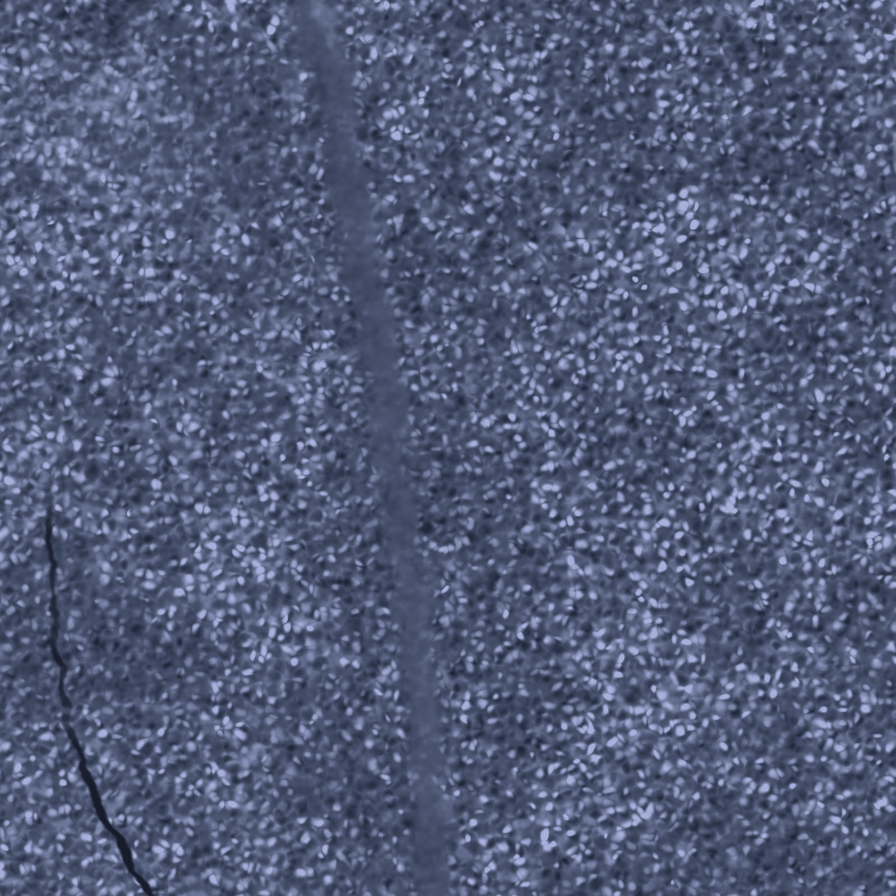
Write a three.js fragment shader that draws this texture.

```glsl
// Draws blue-grey weathered asphalt with pale grit, a smooth tar seam and a crack.
varying vec2 vUv;

const vec3 DEEP_COLOR = vec3(0.11, 0.145, 0.215);
const vec3 BASE_COLOR = vec3(0.29, 0.33, 0.44);
const vec3 PALE_COLOR = vec3(0.65, 0.69, 0.86);
const vec3 CRACK_COLOR = vec3(0.09, 0.11, 0.17);
const float GRIT_CELLS = 64.0;     // grain cells across the canvas
const float GRIT_LIGHT = 1.0;      // brightness of the grains
const float GRIT_SHADE = 0.8;      // darkness of the gaps beside them
const float BED_TONE = 0.04;       // tone of the binder between grains
const float BED_CONTRAST = 0.85;
const float WEAR_CONTRAST = 0.55;  // broad light and dark patches
const float SEAM_HALF_WIDTH = 0.020;
const float SEAM_TONE = -0.10;
const float CRACK_TOP = 0.447;

float hash(vec2 p) {
  vec3 q = fract(vec3(p.xyx) * 0.1031);
  q += dot(q, q.yzx + 33.33);
  return fract((q.x + q.y) * q.z);
}

vec2 hash2(vec2 p) {
  return vec2(hash(p), hash(p + 57.3));
}

float noise(vec2 p) {
  vec2 i = floor(p);
  vec2 f = fract(p);
  f = f * f * (3.0 - 2.0 * f);
  float low = mix(hash(i), hash(i + vec2(1.0, 0.0)), f.x);
  float high = mix(hash(i + vec2(0.0, 1.0)), hash(i + 1.0), f.x);
  return mix(low, high, f.y);
}

float fbm(vec2 p) {
  return 0.55 * noise(p) + 0.3 * noise(p * 2.1 + 11.7) + 0.15 * noise(p * 4.3 + 5.1);
}

// Scattered oval grains: x is their light, y the shade at their side.
vec2 gritLayer(vec2 p, float seed) {
  vec2 cell = floor(p);
  vec2 result = vec2(0.0);
  for (int j = -1; j <= 1; j++) {
    for (int i = -1; i <= 1; i++) {
      vec2 id = cell + vec2(float(i), float(j));
      vec2 key = id + seed;
      vec2 shape = hash2(key + 19.1);
      vec2 power = hash2(key + 83.7);
      vec2 offset = p - id - 0.5 - 0.85 * (hash2(key) - 0.5);
      float angle = 6.2832 * hash(key + 41.9);
      vec2 axis = vec2(cos(angle), sin(angle));
      vec2 size = mix(0.25, 0.42, shape.x) * vec2(1.0 + 0.5 * shape.y, 1.0 - 0.15 * shape.y);
      vec2 local = vec2(dot(offset, axis), dot(offset, vec2(-axis.y, axis.x)));
      float grain = smoothstep(1.35, 0.2, length(local / size));
      float shade = smoothstep(1.5, 0.2, length((offset - vec2(0.22, -0.3)) / size.x));
      result.x = max(result.x, grain * pow(power.x, 1.5));
      result.y = max(result.y, shade * power.y);
    }
  }
  return result;
}

// Soft band around a vertical path, with given distance and half width.
float band(float dist, float halfWidth, float blur) {
  return smoothstep(halfWidth + blur, halfWidth - blur, abs(dist));
}

void main() {
  vec2 uv = vUv;

  // Broad wear and clumps: denser grit to the right, a pale smear at upper left.
  float wear = fbm(uv * 7.0 + 3.0) - 0.5;
  float clump = fbm(uv * 26.0 + 14.0) - 0.5;
  float density = mix(0.88, 1.03, smoothstep(0.25, 0.6, uv.x)) + 0.7 * wear + 0.6 * clump;
  float smear = smoothstep(0.2, 0.02, length((uv - vec2(0.16, 0.85)) * vec2(0.8, 1.3)));

  // Grit, bent slightly so that the round grains look worn.
  vec2 warp = vec2(noise(uv * 110.0), noise(uv * 110.0 + 31.0)) - 0.5;
  vec2 p = uv * GRIT_CELLS + 0.28 * warp;
  vec2 grit = max(gritLayer(p, 7.0), gritLayer(p * 1.13 + 20.4, 211.0));
  grit *= vec2(density, 0.5 + 0.5 * density) * (1.0 - 0.3 * smear);

  // Mottled binder between the grains.
  float mottle = 0.65 * noise(uv * vec2(95.0, 120.0)) + 0.35 * noise(uv * 200.0 + 9.0) - 0.5;
  float tone = BED_TONE + BED_CONTRAST * mottle + 0.16 * smear;
  tone += WEAR_CONTRAST * (wear + 0.8 * clump);
  tone += GRIT_LIGHT * grit.x - GRIT_SHADE * grit.y * (1.0 - grit.x);

  // Tar seam, leaning left toward the top, with uneven edges.
  float seamPath = 0.488 - 0.06 * uv.y - 0.08 * uv.y * uv.y;
  float seamDist = uv.x - seamPath + 0.022 * (fbm(uv * 24.0) - 0.5);
  float seamEdge = SEAM_HALF_WIDTH + 0.018 * (noise(uv * 60.0) - 0.5);
  float seam = band(seamDist, seamEdge, 0.012);
  float seamTone = SEAM_TONE + 0.35 * mottle + 0.6 * (fbm(uv * vec2(34.0, 16.0)) - 0.5);
  seamTone += 5.0 * clamp(seamDist, -0.03, 0.03);
  seamTone += 0.5 * smoothstep(0.045, 0.0, length(uv - vec2(0.372, 0.985)));
  tone = mix(tone, seamTone, 0.88 * seam);

  vec3 color = mix(BASE_COLOR, DEEP_COLOR, clamp(-tone, 0.0, 1.0));
  color = mix(color, PALE_COLOR, clamp(tone, 0.0, 1.0));

  // Crack, broken in its upper part, curving right and widening downward.
  float fall = clamp(1.0 - uv.y / CRACK_TOP, 0.0, 1.0);
  float crackPath = 0.056 + 0.115 * fall * fall * fall + 0.016 * (fbm(uv.yy * 32.0) - 0.5);
  float crackWidth = 0.0008 + 0.0025 * fall + 0.0035 * noise(uv.yy * 38.0);
  float crack = band(uv.x - crackPath, crackWidth, 0.0025);
  float broken = mix(noise(uv.yy * 30.0), 1.0, smoothstep(0.5, 0.75, fall));
  crack *= smoothstep(CRACK_TOP, CRACK_TOP - 0.02, uv.y) * (0.4 + 0.6 * broken);
  color = mix(color, CRACK_COLOR, crack);

  gl_FragColor = vec4(color, 1.0);
}
```
